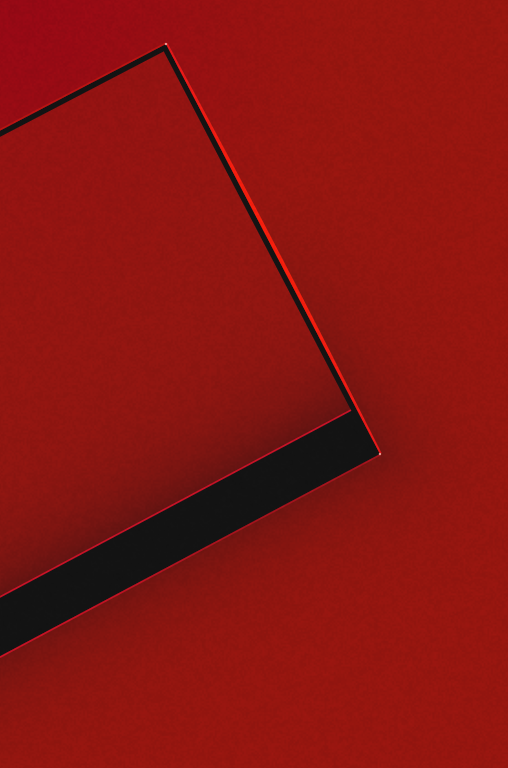
This background is drawn by a Shadertoy shader. Its source:

```glsl
const vec3 RED = vec3(0.59, 0.085, 0.06);
const vec3 PANEL_RED = vec3(0.575, 0.085, 0.065);
const vec3 CRIMSON_TINT = vec3(0.59, 0.025, 0.085);
const vec3 SHADOW_RED = vec3(0.34, 0.075, 0.07);
const vec3 BLACK = vec3(0.075);
const vec3 HOT_RED = vec3(0.96, 0.12, 0.05);
const vec3 EDGE_RED = vec3(0.75, 0.08, 0.07);
const vec3 EDGE_CRIMSON = vec3(0.84, 0.07, 0.16);
const vec3 GLINT = vec3(1.0, 0.75, 0.7);

// All lengths are fractions of the canvas height.
const vec2 TOP_CORNER = vec2(0.2161, 0.9427);
const vec2 DOWN_AXIS = vec2(0.4627, -0.8865);
const vec2 OUT_AXIS = vec2(0.8865, 0.4627);
const float FRAME_LENGTH = 0.6022;
const float PANEL_TOP = 0.0072;
const float PANEL_BOTTOM = 0.534;
const float PANEL_SIDE = 0.0070;
const float BOTTOM_SKEW = 0.008;
const float EDGE_WIDTH = 0.0011;
const float SHADOW_REACH = 0.058;
const float GRAIN_SCALE = 420.0;
const float GRAIN_AMOUNT = 0.07;

float hash(vec2 p) {
    vec3 q = fract(vec3(p.xyx) * 0.1031);
    q += dot(q, q.yzx + 33.33);
    return fract((q.x + q.y) * q.z);
}

float valueNoise(vec2 p) {
    vec2 cell = floor(p);
    vec2 f = smoothstep(0.0, 1.0, fract(p));
    float lower = mix(hash(cell), hash(cell + vec2(1.0, 0.0)), f.x);
    float upper = mix(hash(cell + vec2(0.0, 1.0)), hash(cell + vec2(1.0)), f.x);
    return mix(lower, upper, f.y);
}

// Smooth coverage of the region where the distance is negative.
float fill(float dist) {
    return clamp(0.5 - dist * iResolution.y, 0.0, 1.0);
}

float line(float dist, float halfWidth) {
    return fill(abs(dist) - halfWidth);
}

void mainImage(out vec4 fragColor, in vec2 fragCoord) {
    vec2 p = fragCoord / iResolution.y;
    vec2 local = p - TOP_CORNER;
    float down = dot(local, DOWN_AXIS);
    float side = dot(local, OUT_AXIS);
    float skewedDown = down + BOTTOM_SKEW * side;

    // Signed distances of the frame and the panel inside it
    float belowFrame = skewedDown - FRAME_LENGTH;
    float belowPanel = skewedDown - PANEL_BOTTOM;
    float frame = max(max(-down, side), belowFrame);
    float panel = max(max(PANEL_TOP - down, side + PANEL_SIDE), belowPanel);

    // Backdrop with a crimson upper left and a soft shadow around the frame
    float tint = 1.0 - smoothstep(0.0, 0.5, length(p - vec2(0.0, 1.0)));
    vec3 color = mix(RED, CRIMSON_TINT, 0.85 * tint);
    float outside = length(max(vec2(side, belowFrame), 0.0));
    float shadow = exp(-outside / SHADOW_REACH) * smoothstep(0.15, 0.6, down);
    color = mix(color, SHADOW_RED, 0.6 * shadow);

    // Black frame, then the panel darkening toward its lower edge
    color = mix(color, BLACK, fill(frame));
    float fold = exp(-max(-belowPanel, 0.0) / SHADOW_REACH);
    vec3 panelColor = mix(PANEL_RED, CRIMSON_TINT, 0.3 * tint);
    panelColor = mix(panelColor, SHADOW_RED, 0.8 * fold);
    color = mix(color, panelColor, fill(panel));

    // Lit edges
    float within = fill(side);
    float topEdge = line(down + EDGE_WIDTH, EDGE_WIDTH) * within;
    color = mix(color, EDGE_RED, 0.85 * topEdge);
    float foldEdge = line(belowPanel, EDGE_WIDTH) * fill(side + PANEL_SIDE);
    color = mix(color, EDGE_CRIMSON, 0.9 * foldEdge);
    float bottomEdge = line(belowFrame - EDGE_WIDTH, EDGE_WIDTH) * within;
    float bottomLight = mix(0.5, 0.85, smoothstep(0.15, 0.5, -side));
    color = mix(color, EDGE_CRIMSON, bottomLight * bottomEdge);

    // Bright right side, widest at its middle
    float bulge = sin(3.14159 * clamp(down / FRAME_LENGTH, 0.0, 1.0));
    float hotWidth = mix(0.0012, 0.0025, bulge);
    float hotEdge = line(side - hotWidth, hotWidth) * fill(max(-down, belowFrame));
    color = mix(color, mix(EDGE_CRIMSON, HOT_RED, 0.5 + 0.5 * bulge), hotEdge);

    // Small glints on the two corners
    float glint = min(length(local), length(vec2(side, down - FRAME_LENGTH)));
    color = mix(color, GLINT, 0.8 * fill(glint - 0.0015));

    // Fine grain
    vec2 grainPos = p * GRAIN_SCALE;
    float grain = valueNoise(grainPos) + 0.5 * valueNoise(grainPos * 0.37) - 0.75;
    color *= 1.0 + GRAIN_AMOUNT * grain;
    fragColor = vec4(color, 1.0);
}
```
